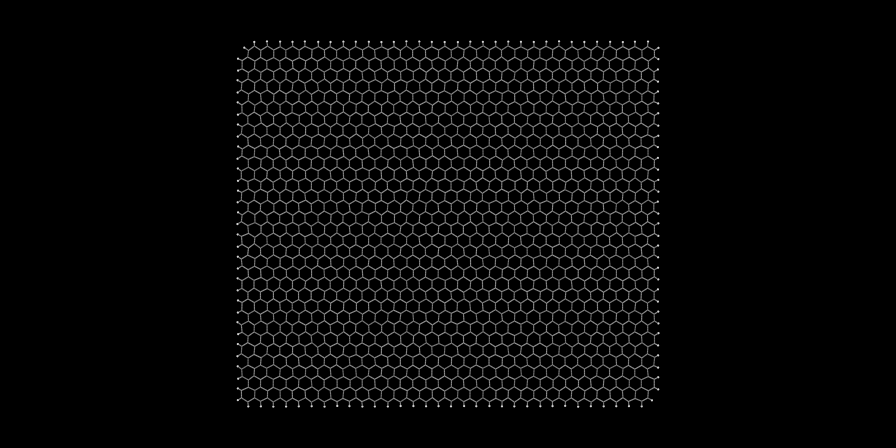
Give the GLSL for this pattern, as a WebGL 1 fragment shader.

```glsl
precision highp float;
uniform vec2 u_resolution;

const vec2 SHEET_CENTER = vec2(16.25, 13.8564);
const float ROW_PITCH = 0.866025;

float hash(vec2 p) {
    return fract(sin(dot(p, vec2(127.1, 311.7))) * 43758.5453);
}

// Rest position of an atom: id.x counts half cells, id.y half zigzag rows
vec2 latticePoint(vec2 id) {
    float row = floor(id.y * 0.5);
    float side = id.y - 2.0 * row - 0.5;
    return vec2(id.x * 0.5, row * ROW_PITCH + side * 0.288675) - SHEET_CENTER;
}

// Rectangular sheet, 32 by 32 cells, without its two loose corners
bool insideSheet(vec2 p) {
    vec2 a = abs(p);
    return a.x < 16.3 && a.y < 14.05 && a.x + a.y < 30.1;
}

vec2 jitter(vec2 id) {
    return (vec2(hash(id), hash(id + 57.3)) - 0.5) * 0.08;
}

// Grey level of the bond between two atoms; edge bonds end in a bright tip
float bond(vec2 p, vec2 idA, vec2 idB, float pixel) {
    vec2 a = latticePoint(idA);
    vec2 b = latticePoint(idB);
    bool hasA = insideSheet(a);
    bool hasB = insideSheet(b);
    if (!hasA && !hasB) return 0.0;

    a += jitter(idA);
    b += jitter(idB);
    vec2 tip = vec2(1000.0);
    if (!hasA) { a = mix(b, a, 0.62); tip = a; }
    if (!hasB) { b = mix(a, b, 0.62); tip = b; }

    vec2 along = b - a;
    float t = clamp(dot(p - a, along) / dot(along, along), 0.0, 1.0);
    float line = clamp((0.046 - distance(p, a + along * t)) / pixel + 0.5, 0.0, 1.0);
    float dot_ = clamp((0.085 - distance(p, tip)) / pixel + 0.5, 0.0, 1.0);

    // Uneven shade per bond, with faint breaks along the upright ones
    float shade = mix(0.45, 0.58, hash(idA + idB * 1.7));
    if (idA.x == idB.x) shade *= 0.9 + 0.1 * cos(t * 18.85);
    return max(line * shade, dot_ * 0.82);
}

void main() {
    float cell = u_resolution.y * 0.02833;
    vec2 p = (gl_FragCoord.xy - 0.5 * u_resolution) / cell;
    float pixel = 1.0 / cell;

    vec2 q = p + SHEET_CENTER;
    float firstRow = floor(q.y / ROW_PITCH);
    float grey = 0.0;

    // Three bonds leave each upper atom of the nearby zigzag rows
    for (int j = 0; j < 2; j++) {
        float row = firstRow + float(j);
        float shift = mod(row, 2.0);
        float column = floor(q.x - 0.5 * shift + 0.5);
        for (int i = -1; i <= 1; i++) {
            vec2 id = vec2(2.0 * (column + float(i)) + shift, 2.0 * row + 1.0);
            grey = max(grey, bond(p, id, id + vec2(-1.0, -1.0), pixel));
            grey = max(grey, bond(p, id, id + vec2(1.0, -1.0), pixel));
            grey = max(grey, bond(p, id, id + vec2(0.0, 1.0), pixel));
        }
    }
    gl_FragColor = vec4(vec3(grey), 1.0);
}
```
